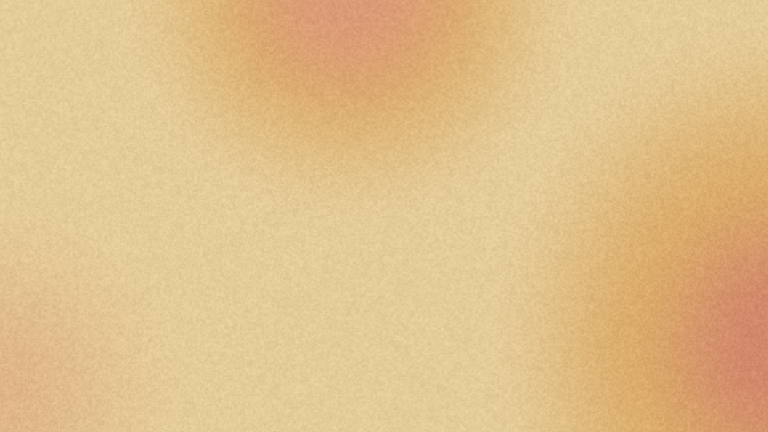
Give the GLSL for this background, as a Shadertoy shader.

```glsl
// Warm sand backdrop: three soft elliptical glows pass from cream through
// amber to rose, mixed by distance from their centres near the canvas edges.
// Fine smoothed value noise lays a paper grain over the whole.

float hash(vec2 p) {
    vec3 q = fract(p.xyx * vec3(0.1031, 0.1030, 0.0973));
    q += dot(q, q.yzx + 33.33);
    return fract((q.x + q.y) * q.z);
}

float valueNoise(vec2 p) {
    vec2 cell = floor(p), f = fract(p);
    f = f * f * (3.0 - 2.0 * f);
    float low = mix(hash(cell), hash(cell + vec2(1, 0)), f.x);
    float high = mix(hash(cell + vec2(0, 1)), hash(cell + vec2(1, 1)), f.x);
    return mix(low, high, f.y);
}

// 1 inside the inner radius, falling softly to 0 at the outer radius
float glow(float dist, float inner, float outer) {
    return 1.0 - smoothstep(inner, outer, dist);
}

void mainImage(out vec4 fragColor, in vec2 fragCoord) {
    // Height spans 0..1, width 0..1.78
    vec2 p = fragCoord / iResolution.y;
    p.x += 0.5 * (16.0 / 9.0 - iResolution.x / iResolution.y);

    vec3 cream = vec3(0.895, 0.800, 0.598);
    vec3 amber = vec3(0.860, 0.672, 0.415);
    vec3 rose = vec3(0.860, 0.605, 0.465);
    vec3 coral = vec3(0.825, 0.535, 0.420);

    // Distances to the top, right and lower left glows
    float top = length((p - vec2(0.81, 1.03)) * vec2(1.0, 0.98));
    float right = length((p - vec2(1.82, 0.20)) * vec2(1.0, 0.91));
    float left = length(p - vec2(-0.02, 0.09));

    // Amber halos, then the rosy cores
    vec3 color = cream;
    color = mix(color, amber, 0.92 * glow(top, 0.20, 0.56));
    color = mix(color, amber, glow(right, 0.30, 0.72));
    color = mix(color, vec3(0.875, 0.700, 0.520), 0.9 * glow(left, 0.0, 0.48));
    color = mix(color, rose, glow(top, 0.05, 0.34));
    color = mix(color, coral, glow(right, 0.07, 0.38));

    // Paper grain: a fine layer over a slightly coarser one
    float grain = 0.6 * valueNoise(p * 271.0) + 0.4 * valueNoise(p.yx * 163.0 + 40.0) - 0.5;
    color += grain * vec3(0.075, 0.085, 0.095);

    fragColor = vec4(color, 1.0);
}
```
